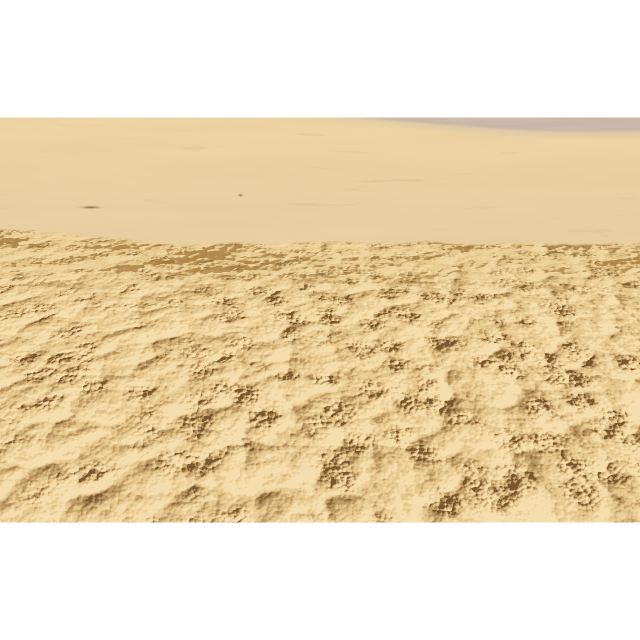
This texture is drawn by a Shadertoy shader. Its source:

```glsl
// Sunlit beach: trampled sand in front, smooth sand behind, a strip of sea at the far right.

vec2 hash2(vec2 p) {
    vec3 q = fract(vec3(p.xyx) * vec3(0.1031, 0.103, 0.0973));
    q += dot(q, q.yzx + 33.33);
    return fract((q.xx + q.yz) * q.zy);
}

// Squared distance to the nearest seed: round bowls with sharp crests between
float bowls(vec2 p) {
    vec2 cell = floor(p), f = fract(p);
    float nearest = 2.0;
    for (int j = -1; j <= 1; j++)
    for (int i = -1; i <= 1; i++) {
        vec2 o = vec2(i, j);
        vec2 d = o + hash2(cell + o) - f;
        nearest = min(nearest, dot(d, d));
    }
    return nearest;
}

// Layered sines, roughly -1 to 1
float waves(vec2 p) {
    float sum = 0.0, amp = 0.5;
    for (int i = 0; i < 4; i++) {
        sum += amp * sin(p.x + 1.7 * sin(p.y * 0.8 + float(i))) * cos(p.y - 0.6 * p.x);
        p = mat2(1.5, 1.1, -1.1, 1.5) * p + 2.3;
        amp *= 0.6;
    }
    return sum;
}

float sandHeight(vec2 p, float detail) {
    p += 0.07 * vec2(sin(p.y * 4.3 + p.x), sin(p.x * 3.9 - p.y));
    float h = 0.0, amp = 0.9;
    for (int i = 0; i < 4; i++) {
        h += amp * bowls(p);
        p = mat2(1.9, 0.9, -0.9, 1.9) * p + 7.1;
        amp *= detail;
    }
    return h;
}

// Light and dark sides of small lumps
float grit(vec2 p) {
    return bowls(p) - bowls(p + vec2(-0.3, 0.35));
}

// Thin horizontal mark with soft ends
float dash(vec2 uv, vec2 center, vec2 halfSize) {
    vec2 d = (uv - center) / halfSize;
    return exp(-dot(d, d));
}

vec3 smoothSand(vec2 uv) {
    vec3 col = mix(vec3(0.91, 0.81, 0.63), vec3(0.93, 0.83, 0.64), smoothstep(0.66, 0.8, uv.y));
    col += 0.009 * waves(uv * vec2(7.0, 45.0));
    col -= 0.03 * smoothstep(0.5, 0.9, waves(uv * vec2(16.0, 120.0) + 4.0));
    col = mix(col, vec3(0.5, 0.4, 0.27), 0.8 * dash(uv, vec2(0.142, 0.676), vec2(0.012, 0.0018)));
    col = mix(col, vec3(0.55, 0.42, 0.25), 0.7 * dash(uv, vec2(0.376, 0.695), vec2(0.003, 0.002)));

    // Sea with a damp margin
    float shore = uv.y - 0.817 + 0.024 * smoothstep(0.46, 0.9, uv.x);
    col = mix(col, vec3(0.88, 0.79, 0.65), smoothstep(-0.014, 0.0, shore) * smoothstep(0.4, 0.7, uv.x));
    vec3 sea = vec3(0.79, 0.72, 0.66) + 0.02 * waves(uv * vec2(15.0, 260.0));
    return mix(col, sea, smoothstep(-0.002, 0.005, shore) * smoothstep(0.46, 0.62, uv.x));
}

vec3 trampledSand(vec2 uv) {
    // Ground plane in perspective
    float depth = 1.0 / (0.95 - uv.y);
    vec2 p = vec2((uv.x - 0.5) * 9.0, 8.5) * depth;
    float closeness = 1.0 - smoothstep(0.3, 0.62, uv.y);

    // Scattered footprints, with torn sand inside them
    vec2 torn = p + 0.1 * vec2(waves(p * 4.0), waves(p * 4.0 + 5.0));
    float hollow = 1.0 - smoothstep(0.03, 0.22, bowls(torn * 0.95 + 3.7));
    hollow *= smoothstep(-0.5, 0.1, waves(p * 0.9 + 1.5));

    // Slope toward light from the far left
    float detail = mix(0.36, 0.5, hollow);
    float light = sandHeight(p, detail) - sandHeight(p + vec2(-0.13, 0.12), detail);
    light *= mix(0.85, 1.1, closeness);

    // Coarse lumps, then fine ones of nearly even size over the canvas
    float lumps = grit(torn * vec2(7.0, 5.0)) * mix(0.16, 0.5, hollow);
    lumps += grit(uv * vec2(130.0, 150.0) + torn) * mix(0.22, 0.6, hollow);
    light += lumps * mix(0.7, 1.0, closeness) + 0.045 - 0.17 * hollow;

    vec3 col = mix(vec3(0.9, 0.78, 0.55), vec3(0.96, 0.87, 0.68), smoothstep(-0.03, 0.19, light));
    col = mix(col, vec3(0.74, 0.6, 0.39), 1.0 - smoothstep(-0.21, -0.02, light));
    col = mix(col, vec3(0.47, 0.34, 0.18), 1.0 - smoothstep(-0.42, -0.2, light));

    // Golden, broken crust along the far rim
    float rim = smoothstep(0.53, 0.59, uv.y);
    col = mix(col, vec3(0.89, 0.77, 0.53), 0.3 * rim);
    float ledge = waves(uv * vec2(22.0, 110.0) + 2.0);
    float cracks = smoothstep(0.1, 0.5, ledge + 0.9 * grit(uv * vec2(75.0, 170.0)));
    col = mix(col, vec3(0.62, 0.45, 0.22), 0.75 * rim * cracks);
    float crest = smoothstep(0.1, 0.5, -ledge);
    return mix(col, vec3(0.95, 0.85, 0.64), 0.5 * rim * crest);
}

void mainImage(out vec4 fragColor, in vec2 fragCoord) {
    vec2 uv = fragCoord / iResolution.xy;
    float pixel = 1.0 / iResolution.y;

    // Uneven rim between smooth and trampled sand, higher on the left
    float rim = 0.619 + 0.02 * (1.0 - smoothstep(0.02, 0.3, uv.x)) + 0.004 * waves(vec2(uv.x * 25.0, 1.0));
    vec3 col = mix(trampledSand(uv), smoothSand(uv), smoothstep(rim - 0.003, rim + 0.003, uv.y));

    // White bands above and below
    float band = smoothstep(-pixel, pixel, 0.3164 - abs(uv.y - 0.5));
    fragColor = vec4(mix(vec3(1.0), col, band), 1.0);
}
```
